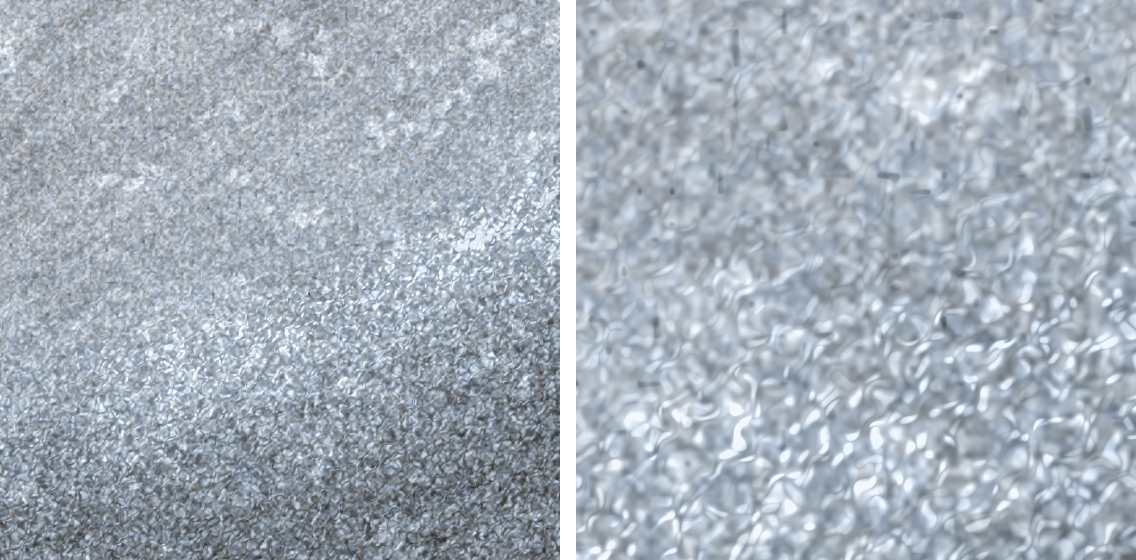
Left: the whole. Right: its middle third, enlarged.
Reproduce this texture procedurally as a WebGL 2 fragment shader.

```glsl
#version 300 es
precision highp float;
// A frosted slope: fine, streaky ice above a curved ridge, coarse dark grit below.
// Tilted, warped grains and value noise give the relief; the distance to the
// ridge sets tone, grain contrast and the scatter of snow along the crest.

#define GRAIN_CELLS 112.0    // coarse grains across the canvas
#define FINE_CELLS 215.0     // fine noise cells across the canvas
#define GRAIN_TILT 0.85      // direction of long grains, radians
#define GRAIN_STRETCH 1.4    // length to width of grains
#define GRAIN_WARP 0.011     // how far grain outlines are bent
#define STREAK_TILT 0.62     // direction of streaks, radians
#define UPPER_TONE 0.715
#define LOWER_TONE 0.50
#define UPPER_CONTRAST 0.21
#define LOWER_CONTRAST 0.43
#define FINE_CONTRAST 0.24

uniform vec2 u_resolution;
out vec4 fragColor;

float hash(vec2 p) {
    return fract(sin(dot(p, vec2(127.1, 311.7))) * 43758.5453);
}

vec2 hash2(vec2 p) {
    return vec2(hash(p), hash(p + vec2(37.2, 17.9)));
}

vec2 rotate(vec2 p, float angle) {
    float c = cos(angle), s = sin(angle);
    return vec2(c * p.x + s * p.y, c * p.y - s * p.x);
}

float valueNoise(vec2 p) {
    vec2 i = floor(p), f = fract(p);
    f = f * f * (3.0 - 2.0 * f);
    float low = mix(hash(i), hash(i + vec2(1.0, 0.0)), f.x);
    float high = mix(hash(i + vec2(0.0, 1.0)), hash(i + vec2(1.0, 1.0)), f.x);
    return mix(low, high, f.y);
}

float fbm(vec2 p) {
    float sum = 0.0, weight = 0.5;
    for (int i = 0; i < 4; i++) {
        sum += weight * valueNoise(p);
        p = rotate(p, 0.6) * 2.03 + 11.3;
        weight *= 0.5;
    }
    return sum / 0.9375;
}

// Flat-topped grains of random tone, size and length; the brightest one wins.
float grains(vec2 p) {
    vec2 cell = floor(p), f = fract(p);
    float top = 0.12;
    for (int y = -1; y <= 1; y++) {
        for (int x = -1; x <= 1; x++) {
            vec2 offset = vec2(float(x), float(y));
            vec2 id = cell + offset;
            vec2 toGrain = rotate(offset + hash2(id) - f, 1.6 * hash(id + 5.3) - 0.8);
            toGrain.y *= mix(0.9, 1.6, hash(id + 13.7));
            float radius = mix(0.60, 1.05, hash(id + 9.1));
            float bump = 1.0 - smoothstep(0.15, radius, length(toGrain));
            top = max(top, bump * mix(0.30, 1.0, hash(id + 2.7)));
        }
    }
    return top;
}

// Height above the curved crest.
float ridgeDistance(vec2 uv) {
    float wobble = 0.035 * (fbm(uv * 7.0) - 0.5);
    return uv.y - 0.33 - 0.33 * uv.x * uv.x + wobble;
}

// Cool tint, weaker in the shadows and near white.
vec3 iceColor(float tone) {
    float tint = smoothstep(0.2, 0.65, tone) * (1.0 - 0.5 * smoothstep(0.88, 1.0, tone));
    return vec3(tone) + vec3(-0.048, 0.0, 0.052) * tint;
}

void main() {
    vec2 uv = gl_FragCoord.xy / u_resolution;
    float d = ridgeDistance(uv);
    float below = smoothstep(0.10, -0.16, d);
    float crest = exp(-pow((d + 0.01) / 0.085, 2.0)) * smoothstep(-0.1, 0.4, uv.x);
    float upperLeft = smoothstep(0.55, 1.15, uv.y + 0.45 * (1.0 - uv.x)) * (1.0 - below);

    // Broad light and patches
    float tone = mix(UPPER_TONE, LOWER_TONE, smoothstep(0.03, -0.42, d));
    tone += 0.12 * (fbm(uv * vec2(9.0, 11.0) + 3.0) - 0.5) - 0.02 * upperLeft + 0.02 * crest;

    // Coarse grain, bent and broken up by noise
    vec2 bend = vec2(valueNoise(uv * 90.0), valueNoise(uv * 90.0 + 31.0)) - 0.5;
    vec2 grainUv = rotate(uv + GRAIN_WARP * bend, GRAIN_TILT) * vec2(1.0 / GRAIN_STRETCH, 1.0);
    float rough = valueNoise(grainUv * GRAIN_CELLS * 1.3 + 61.0) - 0.5;
    float grain = 0.8 * (grains(grainUv * GRAIN_CELLS * 1.15) - 0.42) + 0.4 * rough;
    float contrast = mix(UPPER_CONTRAST, LOWER_CONTRAST, max(below, 0.75 * crest));
    tone += contrast * grain;

    // Fine grain
    float fine = valueNoise(uv * FINE_CELLS) - 0.5;
    fine += 0.5 * (valueNoise(rotate(uv, 0.5) * FINE_CELLS * 0.6 + 7.0) - 0.5);
    tone += FINE_CONTRAST * mix(0.8, 1.0, below) * fine;

    // Streaks across the smooth upper slope
    vec2 streakUv = rotate(uv, STREAK_TILT);
    float streak = valueNoise(streakUv * vec2(7.0, 95.0)) - 0.5;
    tone += 0.11 * upperLeft * streak;

    // Pale frost clusters and sparse dark specks
    float cluster = smoothstep(0.54, 0.74, fbm(uv * 16.0 + 21.0));
    float flecks = smoothstep(0.40, 0.70, valueNoise(grainUv * 85.0 + 4.0));
    tone += 0.15 * cluster * flecks;
    float speck = smoothstep(0.86, 0.98, valueNoise(uv * 105.0 + 51.0));
    tone -= 0.16 * speck * (1.0 - below);

    // Bright grains and ragged snow on the crest
    tone += 0.09 * smoothstep(0.06, 0.28, grain) * crest;
    float crestLine = exp(-pow(d / 0.030, 2.0)) * smoothstep(0.55, 0.78, uv.x);
    float drift = fbm(streakUv * vec2(24.0, 42.0) + 8.0) + 0.35 * grain;
    float snow = smoothstep(0.40, 0.56, crestLine * drift);

    vec3 color = iceColor(clamp(tone, 0.2, 0.97));
    color += vec3(0.022, 0.0, -0.016) * upperLeft;
    color += vec3(0.04, 0.01, -0.03) * (valueNoise(uv * 95.0 + 14.0) - 0.5);
    vec3 snowColor = vec3(0.90, 0.93, 0.98) + 0.12 * fine;
    color = mix(color, snowColor, 0.85 * snow);
    fragColor = vec4(clamp(color, 0.0, 1.0), 1.0);
}
```
